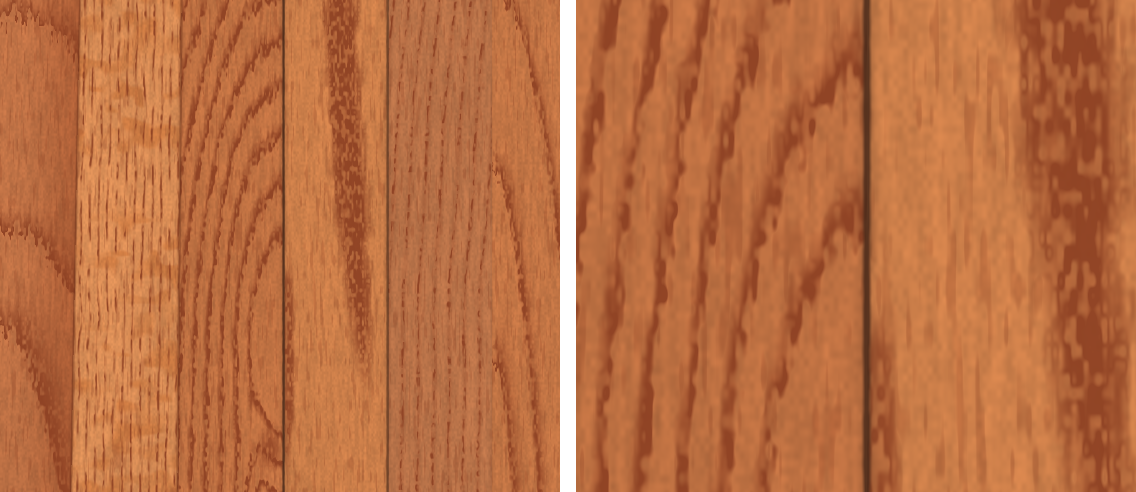
Left: the whole. Right: its middle third, enlarged.
Give the GLSL for this texture, as a Shadertoy shader.

```glsl
float hash(vec2 p) {
    vec3 q = fract(p.xyx * 0.1031);
    q += dot(q, q.yzx + 33.33);
    return fract((q.x + q.y) * q.z);
}

float noise(vec2 p) {
    vec2 i = floor(p), f = fract(p);
    f = f * f * (3.0 - 2.0 * f);
    return mix(mix(hash(i), hash(i + vec2(1, 0)), f.x),
               mix(hash(i + vec2(0, 1)), hash(i + vec2(1, 1)), f.x), f.y);
}

// Three nested growth arches, firmer below and fading outward
float arches(vec2 p, vec3 peak, vec3 bend, float fade, float jag) {
    float dark = 0.0;
    for (int i = 0; i < 3; i++) {
        float d = p.y - peak[i] + bend[i] * p.x * p.x + jag;
        d /= length(vec2(1.0, 2.0 * bend[i] * p.x));
        float tail = max(d, 0.0) / fade;
        dark = max(dark, smoothstep(-0.005, 0.005, d) * exp(-tail * tail));
    }
    return dark;
}

// Broken vertical pore lines, one per unit of u
float pores(float u, float y, float width, float dashes) {
    float d = abs(fract(u) - 0.5);
    float dash = noise(vec2(floor(u) * 7.3, y * dashes));
    return smoothstep(width, 0.0, d) * smoothstep(0.15, 0.65, dash);
}

// Elongated rings around a heart on the right side of the board
float ovalRings(vec2 p, float jag) {
    vec2 q = (p - vec2(0.515, 0.27)) / vec2(0.065, 0.25);
    q.x = abs(q.x);
    if (q.y < 0.0) q.y *= 1.67 * (1.0 - smoothstep(0.7, 1.5, q.x));
    float r = length(q) + jag + 0.16 * (noise(p * vec2(14, 6)) - 0.5);
    float phase = (r - 1.0) / 0.38;
    float ring = fract(phase);
    float line = smoothstep(0.0, 0.2, ring) * smoothstep(0.55, 0.2, ring);
    return line * step(0.0, phase);
}

void mainImage(out vec4 fragColor, in vec2 fragCoord) {
    vec2 p = fragCoord / iResolution.xy;
    float y = p.y;

    // Boards, the left joints slightly tilted
    float x = p.x - 0.016 * (y - 0.5) * smoothstep(0.5, 0.13, p.x);
    float board = (x + 0.051) / 0.1858;
    int id = int(floor(board));

    // Fibres and speckle shared by every board
    float fibre = noise(vec2(x * 230.0, y * 26.0));
    float fine = noise(vec2(x * 340.0, y * 190.0));
    float speck = noise(vec2(x * 270.0 + 40.0, y * 105.0));
    float cloud = noise(vec2(x * 14.0, y * 5.0) + float(id) * 9.0);
    float jag = fibre - 0.5 + 0.8 * (speck - 0.5);

    vec3 wood;
    float dark = 0.0;
    if (id == 0) {
        wood = mix(vec3(0.75, 0.445, 0.27), vec3(0.69, 0.38, 0.22), smoothstep(0.03, 0.14, x));
        wood *= 0.96 + 0.06 * y;
        dark = 0.9 * arches(vec2(x - 0.03 * smoothstep(0.6, 0.9, y), y),
                            vec3(0.97, 0.54, 0.34), vec3(9, 8, 26), 0.034, 0.05 * jag);
    } else if (id == 1) {
        wood = vec3(0.845, 0.55, 0.335);
        // Ray flecks crossing the pores
        vec2 warp = vec2(x, y) + 0.03 * noise(vec2(x, y) * 30.0);
        float fleck = noise(warp * vec2(34, 42));
        float patches = smoothstep(0.2, 0.7, noise(vec2(x * 12.0, y * 8.0)));
        wood = mix(wood, vec3(0.76, 0.43, 0.21), 0.6 * smoothstep(0.45, 0.85, fleck) * patches);
        float wobble = 0.35 * noise(vec2(x * 20.0, y * 14.0)) + 0.1 * jag;
        dark = 0.85 * pores(x * 64.0 + wobble, y, 0.22, 40.0);
    } else if (id == 2) {
        wood = vec3(0.75, 0.445, 0.26);
        dark = 0.95 * ovalRings(vec2(x, y), 0.1 * jag);
        // Dark point where the inner ring closes
        vec2 tip = (vec2(x, y) - vec2(0.482, 0.09)) / vec2(0.022, 0.06);
        dark = max(dark, 0.7 * smoothstep(1.2, 0.3, length(tip) + 0.5 * jag));
    } else if (id == 3) {
        wood = vec3(0.79, 0.49, 0.285);
        // Broad streak with frayed edges and a sliver by the joint
        float centre = 0.606 + 0.068 * pow(1.0 - y, 1.3);
        float halfWidth = mix(0.009, 0.028, smoothstep(0.15, 0.65, y));
        float d = abs(x - centre) + 0.018 * jag;
        dark = 0.95 * smoothstep(halfWidth + 0.012, halfWidth - 0.012, d)
             * smoothstep(0.15, 0.34, y + 0.12 * jag);
        float sliver = length((vec2(x, y) - vec2(0.514, 0.27)) / vec2(0.013, 0.21)) + 0.4 * jag;
        dark = max(dark, 0.8 * smoothstep(1.2, 0.6, sliver));
    } else if (id == 4) {
        wood = vec3(0.725, 0.45, 0.285);
        float lean = 0.045 * y * y + 0.012 * noise(vec2(x * 8.0, y * 5.0));
        float u = (x - lean - 0.694) * 36.0;
        dark = 0.9 * pores(u + 0.14 * jag, y, 0.15, 110.0);
        dark = max(dark, 0.25 * smoothstep(0.3, 0.0, abs(fract(u) - 0.5)));
    } else {
        wood = vec3(0.765, 0.46, 0.27);
        dark = arches(vec2(max(x - 0.88, 0.0), y), vec3(1.03, 0.66, 0.28),
                      vec3(38, 100, 230), 0.012, 0.06 * jag);
    }

    // Grain stain broken by speckle, with stray pores on clear wood
    dark *= 0.25 + 0.7 * smoothstep(0.1, 0.7, speck) + 0.25 * fibre;
    float stray = smoothstep(0.62, 0.9, noise(vec2(x * 290.0, y * 34.0 + 17.0)));
    dark = max(dark, 0.28 * stray);
    wood *= 0.885 + 0.10 * fibre + 0.09 * fine + 0.05 * cloud;
    vec3 color = mix(wood, vec3(0.55, 0.25, 0.135), clamp(dark, 0.0, 0.92));

    // Joints of unequal depth, the third one darkest
    float joint = floor(board + 0.5);
    float depth[6] = float[6](0.0, 0.5, 0.5, 0.85, 0.65, 0.1);
    float gap = abs(board - joint) * 0.1858 + 0.0006 * (speck - 0.5);
    float seam = smoothstep(0.0036, 0.0, gap) + 0.2 * smoothstep(0.01, 0.0, gap);
    vec3 shadow = mix(vec3(0.42, 0.19, 0.10), vec3(0.28, 0.16, 0.10), step(2.5, joint));
    color = mix(color, shadow, min(seam, 1.0) * depth[int(clamp(joint, 0.0, 5.0))]);
    fragColor = vec4(color, 1.0);
}
```
